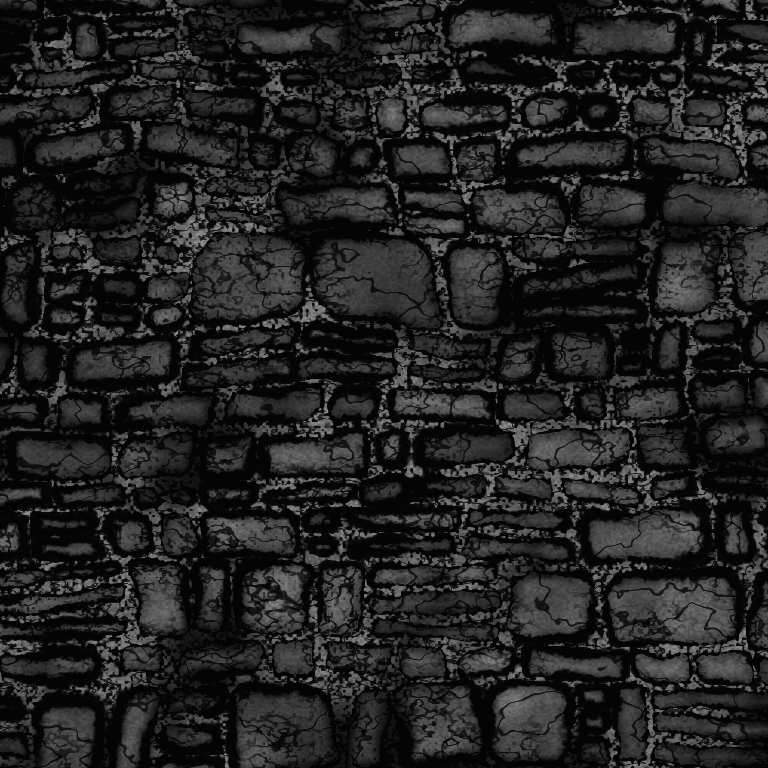
Give the GLSL for this texture, as a Shadertoy shader.

```glsl
float hash(vec2 p) {
    vec3 q = fract(vec3(p.xyx) * 0.1031);
    q += dot(q, q.yzx + 33.33);
    return fract((q.x + q.y) * q.z);
}

float noise(vec2 p) {
    vec2 i = floor(p), f = fract(p);
    f = f * f * (3.0 - 2.0 * f);
    return mix(mix(hash(i), hash(i + vec2(1, 0)), f.x),
               mix(hash(i + vec2(0, 1)), hash(i + 1.0), f.x), f.y);
}

float fbm(vec2 p) {
    float sum = 0.0, weight = 0.533;
    for (int i = 0; i < 4; i++) {
        sum += weight * noise(p);
        p = mat2(1.6, 1.2, -1.2, 1.6) * p + 17.3;
        weight *= 0.5;
    }
    return sum;
}

// Thin dark line along the middle level of a noise field: 1 on the line
float crack(vec2 p, float width) {
    return 1.0 - smoothstep(width * 0.3, width, abs(fbm(p) - 0.5));
}

// Signed distance to the nearest stone in the courses, and its random seed
vec2 stoneAt(vec2 p) {
    float bottom = -0.06, height = 0.1, row = 0.0;
    for (int i = 0; i < 36; i++) {
        height = mix(0.036, 0.128, pow(hash(vec2(row, 3.7)), 1.2));
        if (p.y < bottom + height) break;
        bottom += height;
        row++;
    }
    float left = -0.1 - 0.1 * hash(vec2(row, 8.1)), width = 0.1, column = 0.0;
    for (int i = 0; i < 40; i++) {
        width = mix(0.045, 0.13 + height * 0.6, hash(vec2(column, row + 21.0)));
        if (p.x < left + width) break;
        left += width;
        column++;
    }
    vec2 id = vec2(column, row);

    // Some tall cells hold two or three flat stones
    float parts = 1.0;
    if (height > 0.066 && hash(id + 51.0) > 0.62) parts = height > 0.1 ? 3.0 : 2.0;
    height /= parts;
    float layer = floor((p.y - bottom) / height);
    bottom += layer * height;
    float seed = hash(id * 1.7 + layer * 9.3 + 5.0);

    // Tapered, tilted and rounded block
    vec2 q = p - vec2(left, bottom) - 0.5 * vec2(width, height);
    q.y += q.x * (seed - 0.5) * 0.16;
    q.x += q.y * (fract(seed * 17.0) - 0.5) * 0.4;
    float gap = mix(0.004, 0.011, fract(seed * 41.0));
    float radius = min(width, height) * mix(0.12, 0.3, fract(seed * 73.0));
    vec2 e = abs(q) - 0.5 * vec2(width, height) + gap + radius;
    return vec2(length(max(e, 0.0)) + min(max(e.x, e.y), 0.0) - radius, seed);
}

void mainImage(out vec4 fragColor, in vec2 fragCoord) {
    vec2 p = fragCoord / iResolution.y;

    // Uneven courses and ragged edges
    vec2 warped = p + 0.035 * (vec2(noise(p * 5.0), noise(p * 5.0 + 40.0)) - 0.5);
    warped += 0.014 * (vec2(fbm(p * 22.0 + 9.0), fbm(p * 22.0 + 70.0)) - 0.5);
    vec2 stone = stoneAt(warped);
    float d = stone.x + 0.014 * (fbm(p * 28.0 + 30.0) - 0.5);
    float seed = stone.y;

    float grain = noise(p * 250.0);
    float fineGrain = noise(p * vec2(330.0, 400.0) + 60.0);
    float patches = fbm(p * 7.0 + 13.0);

    // Stone faces with tone, edge falloff, wrinkles and cracks
    float face = mix(0.22, 0.38, fract(seed * 29.0)) * (0.6 + 0.8 * fbm(p * 16.0 + seed * 30.0));
    face *= mix(0.65, 1.0, 1.0 - smoothstep(-0.022, 0.0, d));
    face *= 0.84 + 0.32 * fineGrain;
    float rough = smoothstep(0.35, 0.65, fbm(p * 11.0 + 80.0)) + smoothstep(-0.018, 0.0, d) * 0.6;
    face *= 1.0 - 0.75 * crack(p * vec2(15.0, 20.0) + seed * 50.0, 0.022);
    face *= 1.0 - min(rough, 1.0) * 0.75 * crack(p * vec2(36.0, 56.0) + seed * 20.0, 0.055);
    face *= 1.0 - 0.5 * rough * smoothstep(0.66, 0.85, grain);

    // Gritty mortar
    float mortar = 0.28 + 0.24 * fbm(p * 30.0 + 5.0);
    mortar *= mix(0.12, 1.0, smoothstep(0.22, 0.52, grain));
    mortar *= 0.75 + 0.4 * fineGrain;
    mortar *= 1.0 - 0.75 * crack(p * vec2(50.0, 85.0), 0.055);

    float tone = mix(face, mortar, smoothstep(-0.001, 0.002, d));

    // Broken black outlines and deep joints
    float lineWidth = mix(0.0015, 0.0105, smoothstep(0.3, 0.7, fbm(p * 13.0 + 55.0)));
    float ragged = abs(d) + 0.005 * (grain - 0.5);
    float ink = 1.0 - smoothstep(lineWidth * 0.5, lineWidth + 0.001, ragged);
    tone *= 1.0 - 0.93 * ink;
    float joint = smoothstep(-0.02, 0.004, d) * (1.0 - smoothstep(0.28, 0.5, patches));
    tone *= 1.0 - 0.75 * joint;
    tone *= mix(0.8, 1.12, smoothstep(0.3, 0.65, patches));

    fragColor = vec4(vec3(clamp(tone, 0.015, 0.55)), 1.0);
}
```
